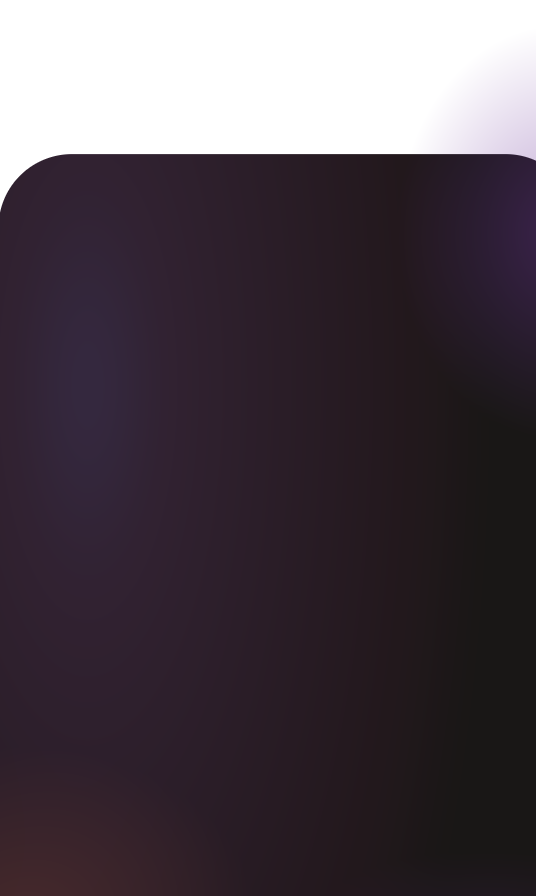
Write a WebGL 2 fragment shader that draws this background.

```glsl
#version 300 es
precision highp float;

uniform vec2 u_resolution;
out vec4 fragColor;

// Lengths are in canvas heights, origin at the lower left
const vec2 PANEL_CENTER = vec2(0.3223, 0.300);
const vec2 PANEL_HALF = vec2(0.3240, 0.528);
const float PANEL_RADIUS = 0.082;

const vec2 WASH_CENTER = vec2(0.098, 0.570);
const vec2 WASH_RADIUS = vec2(0.495, 1.300);
const vec2 VIOLET_CENTER = vec2(0.625, 0.740);
const vec2 VIOLET_RADIUS = vec2(0.182, 0.232);
const vec2 EMBER_CENTER = vec2(0.026, -0.029);
const vec2 EMBER_RADIUS = vec2(0.260, 0.195);
const vec2 DUSK_CENTER = vec2(0.547, -0.029);
const vec2 DUSK_RADIUS = vec2(0.200, 0.080);

const vec3 PAGE = vec3(1.0);
const vec3 INDIGO = vec3(0.205, 0.157, 0.245);
const vec3 PLUM = vec3(0.190, 0.131, 0.190);
const vec3 WINE = vec3(0.135, 0.094, 0.112);
const vec3 CHARCOAL = vec3(0.098, 0.090, 0.085);
const vec3 VIOLET = vec3(0.420, 0.200, 0.600);
const vec3 EMBER = vec3(0.460, 0.240, 0.200);
const vec3 DUSK = vec3(0.240, 0.110, 0.280);

const float VIOLET_STRENGTH = 0.42;
const float EMBER_STRENGTH = 0.40;
const float DUSK_STRENGTH = 0.30;

float roundedBox(vec2 p, vec2 halfSize, float radius) {
    vec2 q = abs(p) - halfSize + radius;
    return length(max(q, 0.0)) + min(max(q.x, q.y), 0.0) - radius;
}

float ellipseDistance(vec2 p, vec2 center, vec2 radius) {
    return length((p - center) / radius);
}

// Linear falloff from one at the center to zero at the rim
float glow(vec2 p, vec2 center, vec2 radius) {
    return max(1.0 - ellipseDistance(p, center, radius), 0.0);
}

// Radial ramp from indigo out to charcoal
vec3 washColor(float d) {
    vec3 color = mix(INDIGO, PLUM, smoothstep(0.0, 0.22, d));
    color = mix(color, WINE, clamp((d - 0.20) / 0.52, 0.0, 1.0));
    return mix(color, CHARCOAL, smoothstep(0.70, 0.94, d));
}

void main() {
    vec2 p = gl_FragCoord.xy / u_resolution.y;
    float pixel = 1.0 / u_resolution.y;

    // Dark panel with its inner glows
    vec3 panel = washColor(ellipseDistance(p, WASH_CENTER, WASH_RADIUS));
    panel = mix(panel, EMBER, EMBER_STRENGTH * glow(p, EMBER_CENTER, EMBER_RADIUS));
    panel = mix(panel, DUSK, DUSK_STRENGTH * glow(p, DUSK_CENTER, DUSK_RADIUS));

    // Panel over the page
    float edge = roundedBox(p - PANEL_CENTER, PANEL_HALF, PANEL_RADIUS);
    float coverage = clamp(0.5 - edge / pixel, 0.0, 1.0);
    vec3 color = mix(PAGE, panel, coverage);

    // Violet glow across both layers
    float violet = glow(p, VIOLET_CENTER, VIOLET_RADIUS);
    color = mix(color, VIOLET, VIOLET_STRENGTH * violet);

    fragColor = vec4(color, 1.0);
}
```
